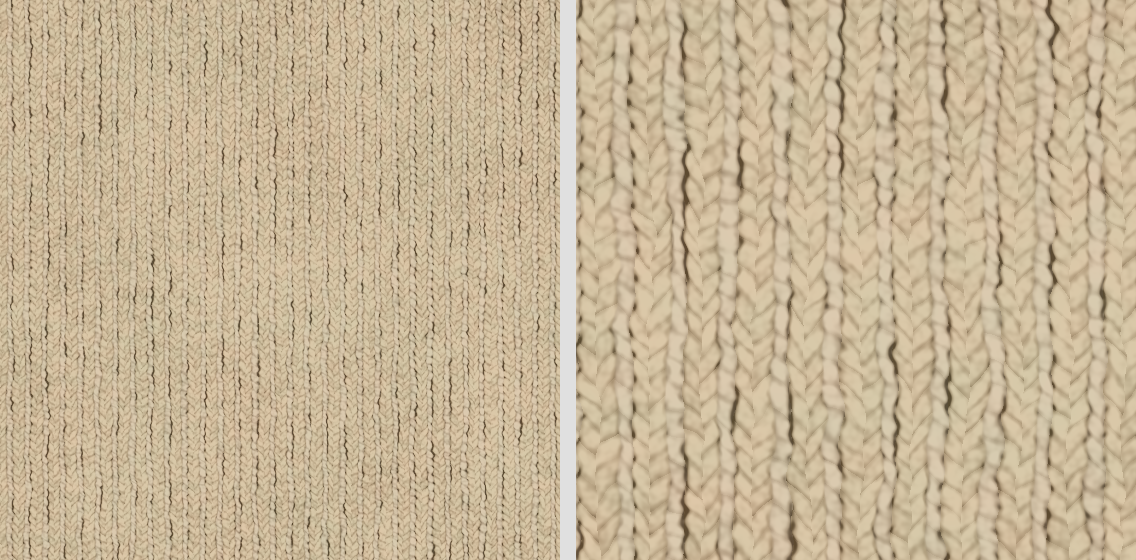
Left, the full canvas; right, a detail of the centre.
Give the GLSL for this texture, as a three.js fragment shader.

```glsl
// Beige ribbed knit: wide chevron ribs, narrow pale cords and broken dark grooves.
varying vec2 vUv;

const float RIBS = 32.0;          // repeats across
const float ROWS = 66.0;          // stitches down
const float GROOVE_PHASE = 0.73;  // first groove, in ribs
const float BODY_WIDTH = 0.69;    // share of a rib taken by the chevrons
const float GROOVE_WIDTH = 0.058; // in ribs
const float SEAM_WIDTH = 0.05;    // weaker groove beside the cord, in ribs
const float CHEVRON_RISE = 0.65;  // in stitches
const float GRAIN_SCALE = 210.0;
const float TAU = 6.28318;

const vec3 DEEP = vec3(0.36, 0.29, 0.19);
const vec3 SAND = vec3(0.69, 0.61, 0.485);
const vec3 CREAM = vec3(0.855, 0.785, 0.66);
const vec3 ROSE_TINT = vec3(0.022, -0.006, -0.004);
const vec3 CORD_TINT = vec3(0.002, 0.008, 0.026);

float hash(vec2 p) {
  p = fract(p * vec2(0.1031, 0.1137));
  p += dot(p, p.yx + 33.33);
  return fract((p.x + p.y) * p.x * 17.0 + p.y * 31.0);
}

vec2 gradientAt(vec2 cell) {
  float angle = TAU * hash(cell);
  return vec2(cos(angle), sin(angle));
}

// Gradient noise, about -0.7 to 0.7
float noise(vec2 p) {
  vec2 i = floor(p), f = fract(p);
  vec2 w = f * f * f * (f * (f * 6.0 - 15.0) + 10.0);
  vec2 e = vec2(1.0, 0.0);
  float low = mix(dot(gradientAt(i), f), dot(gradientAt(i + e), f - e), w.x);
  float high = mix(dot(gradientAt(i + e.yx), f - e.yx),
                   dot(gradientAt(i + 1.0), f - 1.0), w.x);
  return mix(low, high, w.y);
}

float band(float d, float width) {
  return exp(-d * d / (width * width));
}

// Slanted stitches on both sides of a rib; x runs 0 to 1 over the rib
float chevrons(float x, float row, float rib) {
  float side = step(0.5, x);
  float outward = abs(x - 0.5) * 2.0;
  float r = row - CHEVRON_RISE * outward + 0.5 * side + hash(vec2(rib, 5.0));
  float stitch = hash(vec2(rib * 2.0 + side, floor(r)));
  float t = fract(r) - 0.5;
  float gap = smoothstep(0.22, 0.5, abs(t));
  float centre = band(outward, 0.2) * (0.5 + 0.5 * cos(TAU * row));
  float edge = smoothstep(0.72, 1.0, outward);
  return 0.90 + 0.09 * t + 0.15 * (stitch - 0.5)
       - 0.25 * gap - 0.15 * centre - 0.13 * edge;
}

// Twisted loops of the cord; x runs 0 to 1 over its width
float cordLoops(float x, float row, float rib) {
  float r = row + 0.35 * x + hash(vec2(rib, 9.0));
  float t = fract(r) - 0.5;
  float loopTone = hash(vec2(rib + 80.0, floor(r)));
  return 0.93 + 0.12 * (loopTone - 0.5) - 0.23 * smoothstep(0.25, 0.5, abs(t))
       - 0.18 * pow(abs(2.0 * x - 1.0), 3.0);
}

// Dark notches, one per stitch, some joined into long dashes
float dashes(float row, float groove, float seed) {
  float start = hash(vec2(groove, seed));
  float run = noise(vec2(groove * 3.7 + seed, row * 0.42 + start * 20.0));
  float joined = smoothstep(0.02, 0.32, run);
  float notch = 0.5 + 0.5 * cos(TAU * (row + start));
  return mix(0.12 + 0.58 * notch * notch, 1.0, joined);
}

void main() {
  // Hand-made wander of ribs and stitches
  float x = vUv.x * RIBS - GROOVE_PHASE;
  float row = vUv.y * ROWS;
  x += 0.17 * noise(vec2(x * 0.8, row * 0.19)) + 0.13 * noise(vec2(x * 1.5, row * 0.85));
  row += 0.55 * noise(vec2(x * 1.3, row * 0.35) + 40.0);

  // Raised yarn
  float rib = floor(x);
  float u = fract(x);
  float body = chevrons(clamp(u / BODY_WIDTH, 0.0, 1.0), row, rib);
  float cord = cordLoops(clamp((u - BODY_WIDTH) / (1.0 - BODY_WIDTH), 0.0, 1.0), row, rib);
  float cordMask = smoothstep(BODY_WIDTH - 0.03, BODY_WIDTH + 0.03, u);
  float tone = mix(body, cord, cordMask);

  // Grooves on both sides of the cord
  float groove = floor(x + 0.5);
  float sway = 0.035 * sin(TAU * (row + hash(vec2(groove, 3.0))));
  float grooveDistance = fract(x + 0.5) - 0.5 + sway;
  float dark = band(grooveDistance, GROOVE_WIDTH) * dashes(row, groove, 11.0);
  float seam = band(u - BODY_WIDTH - sway, SEAM_WIDTH) * dashes(row, rib, 47.0);
  tone -= 0.72 * dark + 0.36 * seam;

  // Yarn fuzz and broad unevenness
  tone += 0.22 * noise(vUv * GRAIN_SCALE) + 0.16 * noise(vUv * GRAIN_SCALE * 0.5 + 17.0);
  tone += 0.09 * noise(vUv * 5.0 + 3.0) - 0.10 * dot(vUv - 0.5, vUv - 0.5);
  tone = clamp(tone, 0.0, 1.0);

  vec3 color = mix(DEEP, SAND, smoothstep(0.0, 0.55, tone));
  color = mix(color, CREAM, smoothstep(0.42, 1.0, tone));
  color += ROSE_TINT * (noise(vUv * 42.0) + 0.7 * noise(vUv * 6.0 + 9.0));
  color += CORD_TINT * cordMask;
  gl_FragColor = vec4(color, 1.0);
}
```
